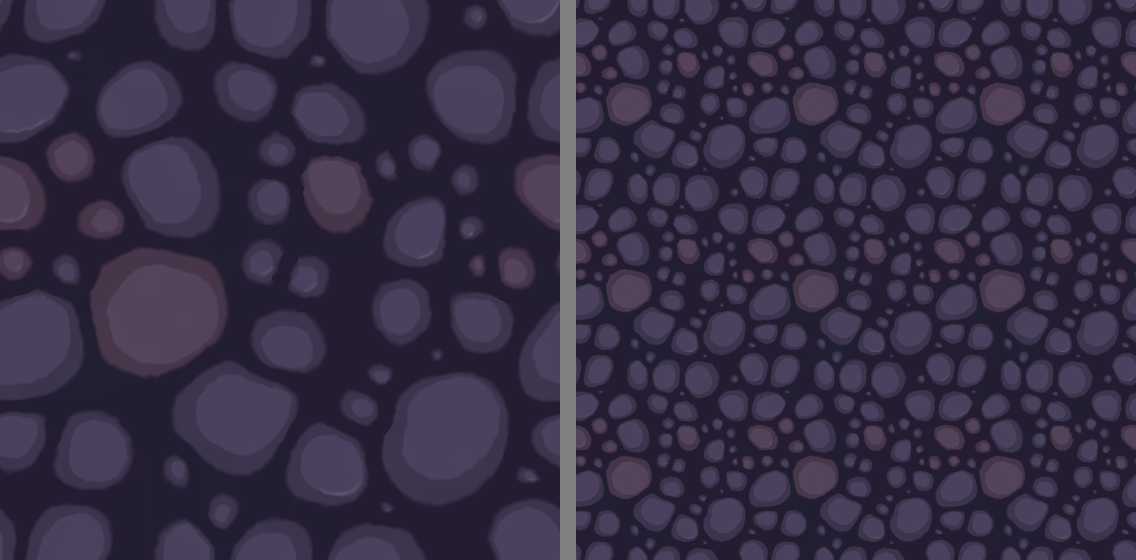
Left, the tile; right, the same tile 3 across and 3 down.
A WebGL 2 fragment shader for this texture:

```glsl
#version 300 es
precision highp float;
// Soft rounded pebbles, each a pale core in a darker rim, on a night-dark ground.
// Large pebbles sit on a skewed jittered lattice and share the room between them;
// small ones fill the gaps. Lattices and noise wrap, so the unit square tiles.
uniform vec2 u_resolution;
out vec4 fragColor;

const vec2 ORIGIN = vec2(0.107, 0.884); // slides the whole pattern
const float LARGE_CELLS = 5.0;
const float SMALL_CELLS = 11.0;
const float ROW_SKEW = 0.4;            // times LARGE_CELLS must be whole
const float LARGE_JITTER = 0.5;
const float SMALL_JITTER = 0.6;
const vec2 LARGE_RADIUS = vec2(0.055, 0.135);
const vec2 SMALL_RADIUS = vec2(0.023, 0.046);
const float LEAST_RADIUS = 0.015;
const float SMALL_REACH = 0.062;
const float CROWDING = 1.24;           // above 1 lets neighbours flatten each other
const float GAP = 0.020;
const float RIM_BLUR = 0.0065;
const float CORE_BLUR = 0.003;
const float RED_SHARE = 0.23;
const vec3 GROUND_BLUE = vec3(0.128, 0.122, 0.195);
const vec3 GROUND_PLUM = vec3(0.145, 0.108, 0.190);
const vec3 RIM_BLUE = vec3(0.238, 0.205, 0.302);
const vec3 CORE_BLUE = vec3(0.293, 0.255, 0.368);
const vec3 RIM_RED = vec3(0.278, 0.212, 0.290);
const vec3 CORE_RED = vec3(0.328, 0.264, 0.353);
const vec3 GLINT = vec3(0.46, 0.43, 0.49);
const float TAU = 6.2831853;

struct Pebble { float dist; float radius; vec2 offset; vec4 style; };

// Wraps whole numbers to 0..n-1, safe against rounding in the division
vec2 wrap(vec2 i, float n) { return i - n * floor((i + 0.5) / n); }

vec4 hash4(vec2 id, float seed) {
  vec4 p = fract((id.xyxy + seed) * vec4(0.1031, 0.1030, 0.0973, 0.1099));
  p += dot(p, p.wzxy + 33.33);
  return fract((p.xxyz + p.yzzw) * p.zywx);
}

// Smooth value noise in -1..1, two channels, wrapping after `cells` cells
vec2 noise2(vec2 uv, float cells, float seed) {
  vec2 g = uv * cells, i = floor(g), f = fract(g);
  f = f * f * (3.0 - 2.0 * f);
  vec2 a = hash4(wrap(i, cells), seed).xy;
  vec2 b = hash4(wrap(i + vec2(1, 0), cells), seed).xy;
  vec2 c = hash4(wrap(i + vec2(0, 1), cells), seed).xy;
  vec2 d = hash4(wrap(i + 1.0, cells), seed).xy;
  return 2.0 * mix(mix(a, b, f.x), mix(c, d, f.x), f.y) - 1.0;
}

float smoothMax(float a, float b, float k) {
  float h = max(k - abs(a - b), 0.0) / k;
  return max(a, b) + 0.25 * k * h * h;
}

// Turned ellipse with an approximate signed distance
Pebble makePebble(vec2 offset, float radius, vec4 style, float stretchMax) {
  float angle = TAU * style.x, s = sin(angle), c = cos(angle);
  float stretch = mix(1.0, stretchMax, style.y);
  vec2 q = mat2(c, -s, s, c) * offset * vec2(1.0 / stretch, stretch);
  return Pebble(length(q) - radius, radius, offset, style);
}

void keepNearest(Pebble p, inout Pebble best, inout float second) {
  second = min(second, max(p.dist, best.dist));
  if (p.dist < best.dist) best = p;
}

float rowSkew(float row) { return ROW_SKEW * wrap(vec2(row), LARGE_CELLS).x; }

// Centre and wished radius of the large pebble in a cell
vec3 placeLarge(vec2 cell) {
  vec4 h = hash4(wrap(cell, LARGE_CELLS), 3.0);
  vec2 centre = cell + vec2(rowSkew(cell.y), 0.0) + 0.5 + LARGE_JITTER * (h.xy - 0.5);
  return vec3(centre / LARGE_CELLS, mix(LARGE_RADIUS.x, LARGE_RADIUS.y, h.z));
}

// Neighbours divide the distance between them by their wished radii
float sharedRadius(vec2 cell, vec3 self) {
  float radius = self.z, middle = cell.x + rowSkew(cell.y) + 0.5;
  for (int y = -1; y <= 1; y++) for (int x = -1; x <= 1; x++) {
    float row = cell.y + float(y);
    vec3 other = placeLarge(vec2(floor(middle - rowSkew(row)) + float(x), row));
    float apart = distance(self.xy, other.xy);
    if (apart > 0.001) radius = min(radius, CROWDING * (apart - GAP) * self.z / (self.z + other.z));
  }
  return radius;
}

void scanLarge(vec2 uv, inout Pebble best, inout float second) {
  vec2 g = uv * LARGE_CELLS;
  for (int y = -1; y <= 1; y++) for (int x = -1; x <= 1; x++) {
    float row = floor(g.y) + float(y);
    vec2 cell = vec2(floor(g.x - rowSkew(row)) + float(x), row);
    vec3 place = placeLarge(cell);
    vec4 style = hash4(wrap(cell, LARGE_CELLS), 17.0);
    keepNearest(makePebble(uv - place.xy, sharedRadius(cell, place), style, 1.18), best, second);
  }
}

// Small pebbles shrink to the free room, or vanish where there is none
void scanSmall(vec2 uv, inout Pebble best, inout float second) {
  for (int y = -1; y <= 1; y++) for (int x = -1; x <= 1; x++) {
    vec2 cell = floor(uv * SMALL_CELLS) + vec2(x, y), id = wrap(cell, SMALL_CELLS);
    vec4 h = hash4(id, 41.0);
    vec2 centre = (cell + 0.5 + SMALL_JITTER * (h.xy - 0.5)) / SMALL_CELLS;
    if (distance(uv, centre) > SMALL_REACH) continue;
    Pebble host = Pebble(1.0, 1.0, vec2(0.0), vec4(0.0));
    float unused = 1.0;
    scanLarge(centre, host, unused);
    float radius = mix(SMALL_RADIUS.x, SMALL_RADIUS.y, h.z * h.z);
    radius = min(radius, 0.92 * (host.dist - 0.4 * GAP));
    if (radius > LEAST_RADIUS)
      keepNearest(makePebble(uv - centre, radius, hash4(id, 59.0), 1.1), best, second);
  }
}

void main() {
  vec2 uv = gl_FragCoord.xy / u_resolution + ORIGIN;
  vec2 wobble = noise2(uv, 16.0, 5.0), grain = noise2(uv, 80.0, 9.0);
  vec2 p = uv + 0.005 * wobble + 0.002 * grain;
  Pebble stone = Pebble(1.0, 1.0, vec2(0.0), vec4(0.0));
  float second = 1.0;
  scanLarge(p, stone, second);
  scanSmall(p, stone, second);

  // Outline, kept apart from the neighbour, and an off-centre core
  float rim = smoothMax(stone.dist, stone.dist - second + GAP, 0.036);
  float lean = TAU * stone.style.z;
  float inset = mix(0.42, 0.27, smoothstep(0.02, 0.08, stone.radius));
  float core = rim + stone.radius * inset
    + 0.18 * dot(stone.offset, vec2(cos(lean), sin(lean))) + 0.004 * wobble.y;
  float rimMask = 1.0 - smoothstep(-RIM_BLUR, RIM_BLUR, rim);
  float coreMask = 1.0 - smoothstep(-CORE_BLUR, CORE_BLUR, core);

  // Rare pale glint along the lower edge of a core
  vec2 facing = stone.offset / max(length(stone.offset), 0.001);
  float glint = smoothstep(0.65, 1.0, dot(facing, normalize(vec2(0.5, -1.0))));
  glint *= exp(-pow((core + 0.002) / 0.0035, 2.0)) * step(0.75, fract(stone.style.w * 17.0));

  float red = step(stone.style.w, RED_SHARE);
  vec3 ground = mix(GROUND_BLUE, GROUND_PLUM, 0.5 + 0.5 * noise2(uv, 4.0, 23.0).x);
  vec3 colour = mix(ground, mix(RIM_BLUE, RIM_RED, red), rimMask);
  colour = mix(colour, mix(CORE_BLUE, CORE_RED, red), coreMask * rimMask);
  colour = mix(colour, GLINT, 0.5 * glint * (0.6 + 0.4 * grain.x) * rimMask);
  fragColor = vec4(colour + 0.004 * wobble.x * rimMask, 1.0);
}
```
